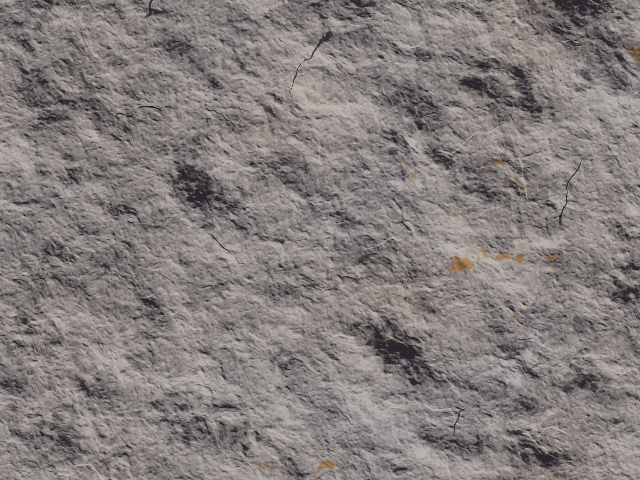
Reproduce this texture procedurally as a Shadertoy shader.

```glsl
// Rough grey limestone face in raking sunlight, with chips, cracks and rust stains.

const vec2  LIGHT_DIR    = vec2(0.40, 0.917);  // towards the sun, across the face
const float RELIEF       = 0.60;    // slope of the largest octave
const float ROUGHNESS    = 1.09;    // slope gain from octave to octave
const float START_FREQ   = 5.0;     // largest lumps per canvas height
const int   OCTAVES      = 6;
const float CREASE       = 0.03;    // rounding of the chipped ridges
const float LEDGE_HEIGHT = 0.009;
const float SLOPE_STEP   = 0.0012;  // sampling distance for the slope
const float CRACK_WIDTH  = 0.0020;
const float FACET_TONE   = 0.75;    // light difference between chipped facets
const float GRIT         = 0.75;    // finest grain

const vec3 CRACK_COLOR   = vec3(0.14, 0.13, 0.14);
const vec3 RUST_COLOR    = vec3(0.56, 0.38, 0.20);
const vec3 MINERAL_COLOR = vec3(0.75, 0.74, 0.75);

// Stone colours from deep shadow to sunlit, and the light level of each
const vec3 STONE[6] = vec3[6](
    vec3(0.16, 0.15, 0.18), vec3(0.28, 0.26, 0.27), vec3(0.39, 0.37, 0.37),
    vec3(0.48, 0.45, 0.45), vec3(0.57, 0.54, 0.53), vec3(0.67, 0.64, 0.62));
const float LEVEL[6] = float[6](-2.3, -1.6, -1.04, -0.44, 0.32, 1.4);

vec2 hash22(vec2 p) {
    vec3 q = fract(vec3(p.xyx) * vec3(0.1031, 0.1030, 0.0973));
    q += dot(q, q.yzx + 33.33);
    return fract((q.xx + q.yz) * q.zy);
}

float cornerRamp(vec2 cell, vec2 offset) {
    return dot(hash22(cell) * 2.0 - 1.0, offset);
}

// Gradient noise, roughly -0.8 to 0.8
float noise(vec2 p) {
    vec2 i = floor(p), f = p - i;
    vec2 u = f * f * f * (f * (f * 6.0 - 15.0) + 10.0);
    vec2 e = vec2(1.0, 0.0);
    float low  = mix(cornerRamp(i, f), cornerRamp(i + e.xy, f - e.xy), u.x);
    float high = mix(cornerRamp(i + e.yx, f - e.yx), cornerRamp(i + e.xx, f - e.xx), u.x);
    return 1.22 * mix(low, high, u.y);
}

vec2 warp(vec2 p, float freq, float amount) {
    return p + amount * vec2(noise(p * freq + 31.7), noise(p * freq + 67.3));
}

// Coordinates stretched along the bedding, which runs down to the right
vec2 bedding(vec2 p) {
    vec2 along = vec2(LIGHT_DIR.y, -LIGHT_DIR.x);
    return vec2(dot(p, along) * 0.88, dot(p, LIGHT_DIR));
}

// Random tone of the nearest scattered point: flat chips with sharp edges
float facet(vec2 p) {
    vec2 cell = floor(p);
    float nearest = 9.0, tone = 0.0;
    for (int y = -1; y <= 1; y++)
    for (int x = -1; x <= 1; x++) {
        vec2 c = cell + vec2(x, y);
        vec2 d = c + hash22(c) - p;
        float dist = dot(d, d);
        if (dist < nearest) {
            nearest = dist;
            tone = hash22(c + 91.0).x - 0.5;
        }
    }
    return tone;
}

// Chipped relief: creased octaves plus short abrupt ledges
float height(vec2 p) {
    vec2 q = warp(bedding(p) + 20.0, 13.0, 0.012);
    float ledge = noise(q * 6.0 + 11.0) + 0.2 * noise(q * 26.0);
    float broken = smoothstep(0.08, 0.28, noise(q * 7.3 + 59.0));
    float h = LEDGE_HEIGHT * broken * smoothstep(-0.02, 0.02, ledge);
    float freq = START_FREQ, slope = RELIEF;
    mat2 turn = mat2(0.8, 0.6, -0.6, 0.8);
    for (int i = 0; i < OCTAVES; i++) {
        float n = noise(q * freq + float(i) * 17.0);
        float ridge = -sqrt(n * n + CREASE * CREASE);
        h += slope * mix(n, ridge, 0.55) / freq;
        q = turn * q;
        freq *= 1.95;
        slope *= ROUGHNESS;
    }
    return h;
}

vec3 stoneColor(float light) {
    vec3 color = STONE[0];
    for (int i = 1; i < 6; i++) {
        float t = (light - LEVEL[i - 1]) / (LEVEL[i] - LEVEL[i - 1]);
        color = mix(color, STONE[i], clamp(t, 0.0, 1.0));
    }
    return color + 0.05 * clamp(light - LEVEL[5], 0.0, 1.2);
}

// Short jagged lines along the zero contours of a noise
float cracks(vec2 p, float pixel) {
    vec2 q = warp(warp(p, 14.0, 0.03), 45.0, 0.012);
    float dist = abs(noise(q * 3.6 + 5.3)) / 2.5;
    float presence = smoothstep(0.20, 0.42, noise(p * 5.5 + 41.0) + 0.2 * noise(p * 23.0));
    float width = CRACK_WIDTH * (0.3 + presence);
    return presence * (1.0 - smoothstep(width - pixel * 0.5, width + pixel * 0.5, dist));
}

void mainImage(out vec4 fragColor, in vec2 fragCoord) {
    vec2 p = fragCoord / iResolution.y;
    vec2 bed = bedding(p);
    float grain = noise(p * 55.0 + 3.0);

    // Sunlight from the slope, flat chips, grit, broad tone and sheltered hollows
    float slope = (height(p) - height(p + LIGHT_DIR * SLOPE_STEP)) / SLOPE_STEP;
    vec2 jagged = warp(warp(bed, 18.0, 0.03), 60.0, 0.012) + 7.0;
    float chips = facet(jagged * vec2(13.0, 17.0)) + facet(jagged * vec2(34.0, 44.0) + 3.0);
    float hollow = noise(warp(bed, 14.0, 0.03) * vec2(6.0, 9.0) + 9.0);
    float light = 0.10 + slope + FACET_TONE * chips + GRIT * noise(p * 140.0);
    light += 0.75 * noise(p * 2.6 + 13.0);
    light -= 1.3 * smoothstep(0.27, 0.45, hollow + 0.25 * grain);
    vec3 color = stoneColor(light);
    color *= 1.0 + noise(p * 3.1 + 23.0) * vec3(0.03, 0.01, -0.03);

    // Pale mineral bloom
    float bloom = noise(warp(p, 8.0, 0.06) * vec2(7.0, 4.5) + 51.0) + 0.5 * grain;
    float sunlit = smoothstep(-1.2, 0.4, light);
    color = mix(color, MINERAL_COLOR, 0.5 * sunlit * smoothstep(0.40, 0.65, bloom));

    // Sparse rust stains, shaded by the stone below
    float rust = noise(warp(p, 20.0, 0.02) * vec2(10.0, 14.0) + 77.0) + 0.4 * grain;
    rust = smoothstep(0.42, 0.62, rust) * smoothstep(0.03, 0.18, noise(p * 2.4 + 88.0));
    color = mix(color, RUST_COLOR * (0.35 + 1.2 * color.g), 0.7 * rust);

    color = mix(color, CRACK_COLOR, 0.8 * cracks(p, 1.0 / iResolution.y));
    fragColor = vec4(clamp(color, 0.0, 1.0), 1.0);
}
```
